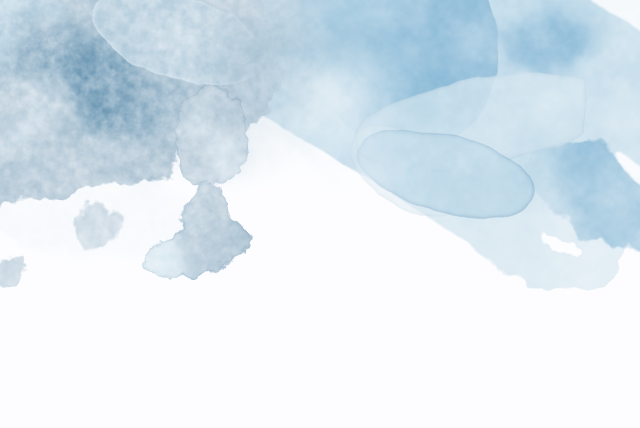
Reproduce this background procedurally as a WebGL 2 fragment shader.

```glsl
#version 300 es
precision highp float;
// Watercolour washes hanging from the top of a white sheet: grey-blue with
// ragged edges on the left, clear blue overlapping glazes on the right.
// Noise-warped ellipses and half planes are layered, then paper grain is added.
#define EDGE_ROUGH 0.055
#define EDGE_WAVE 0.022
#define RIM_WIDTH 0.0035
#define GRAIN 0.55
#define PAPER vec3(0.993, 0.994, 1.0)
#define MIST vec3(0.87, 0.922, 0.952)
#define SKY vec3(0.785, 0.875, 0.925)
#define BLUE vec3(0.58, 0.75, 0.855)
#define GREY vec3(0.74, 0.81, 0.86)
#define SLATE vec3(0.48, 0.635, 0.735)

uniform vec2 u_resolution;
out vec4 fragColor;

float hash(vec2 p) {
  p = fract(p * vec2(0.1031, 0.1137));
  p += dot(p, p.yx + 33.33);
  return fract((p.x + p.y) * p.x * 17.0);
}

float noise(vec2 p) {
  vec2 i = floor(p), f = fract(p);
  f = f * f * (3.0 - 2.0 * f);
  return mix(mix(hash(i), hash(i + vec2(1, 0)), f.x),
             mix(hash(i + vec2(0, 1)), hash(i + 1.0), f.x), f.y);
}

float fbm(vec2 p) {
  float sum = 0.0, amp = 0.5;
  for (int i = 0; i < 5; i++) {
    sum += amp * noise(p);
    p = mat2(1.6, 1.2, -1.2, 1.6) * p + 7.3;
    amp *= 0.5;
  }
  return sum;
}

vec2 warp(vec2 p, float scale) {
  return vec2(fbm(p * scale + 11.0), fbm(p * scale + 47.0)) - 0.48;
}

// Coordinates in which a tilted ellipse is the unit circle
vec2 local(vec2 p, vec2 centre, vec2 radii, float angle) {
  vec2 axis = vec2(cos(angle), sin(angle)), v = p - centre;
  return vec2(dot(v, axis), dot(v, vec2(-axis.y, axis.x))) / radii;
}

// Approximate signed distance to a tilted ellipse
float blob(vec2 p, vec2 centre, vec2 radii, float angle) {
  vec2 q = local(p, centre, radii, angle);
  return dot(q, q) < 1e-6 ? -min(radii.x, radii.y)
       : length(q) * (length(q) - 1.0) / length(q / radii);
}

// Soft stain, strongest at its centre
float stain(vec2 p, vec2 centre, vec2 radii, float angle) {
  vec2 q = local(p, centre, radii, angle);
  return exp(-dot(q, q));
}

float smoothUnion(float a, float b, float k) {
  float h = max(k - abs(a - b), 0.0) / k;
  return min(a, b) - h * h * k * 0.25;
}

// Lay a glaze with a soft border and a thin dried rim
void glaze(inout vec3 col, float d, vec3 tint, float alpha, float blur, float rim) {
  float inside = 1.0 - smoothstep(-blur, blur, d);
  col = mix(col, tint, alpha * inside);
  col *= 1.0 - rim * vec3(1.0, 0.7, 0.5) * inside * exp(-abs(d) / RIM_WIDTH);
}

void main() {
  // Height is one; y is measured down from the top
  vec2 p = gl_FragCoord.xy / u_resolution.y;
  p.y = 1.0 - p.y;
  float px = 1.0 / u_resolution.y;
  vec2 ragged = p + EDGE_ROUGH * warp(p, 20.0) + 0.012 * warp(p, 75.0);
  vec2 wavy = p + EDGE_WAVE * warp(p, 9.0);
  vec2 cloudy = p + 0.2 * warp(p, 8.0);
  float cloud = fbm(p * 9.0 + 3.0) - 0.48, speck = fbm(p * 65.0) - 0.48;
  vec3 col = PAPER;

  // Faint mist under the washes
  glaze(col, blob(ragged, vec2(0.2, 0.49), vec2(0.25, 0.11), 0.1), MIST, 0.16, 0.015, 0.0);
  col = mix(col, MIST, 0.3 * stain(cloudy, vec2(0.68, 0.33), vec2(0.12, 0.04), 0.5));

  // Blue band with a diagonal lower edge
  vec2 fringe = mix(wavy, cloudy, 0.6 * smoothstep(1.0, 1.25, p.x));
  float band = max((fringe.y - 0.285 - 0.62 * (fringe.x - 0.64)) * 0.85,
                   fringe.y - 0.66 + 0.9 * max(fringe.x - 1.38, 0.0));
  glaze(col, band, mix(MIST, SKY, smoothstep(0.58, 0.35, cloudy.y)), 0.9, 0.004, 0.02);
  col = mix(col, BLUE, 0.45 * stain(cloudy, vec2(0.8, 0.03), vec2(0.15, 0.1), 0.3));
  col = mix(col, MIST, 0.7 * stain(cloudy, vec2(0.78, 0.24), vec2(0.13, 0.08), 0.3));

  // Deep blue pools and the pale right side
  float fade = smoothstep(0.78, 1.02, cloudy.x);
  glaze(col, blob(wavy, vec2(0.95, 0.11), vec2(0.215, 0.25), -0.1), BLUE, 0.85 * fade, px, 0.06 * fade);
  col = mix(col, BLUE, 0.9 * stain(cloudy, vec2(1.29, 0.10), vec2(0.17, 0.07), 0.35));
  col = mix(col, MIST, 0.8 * stain(cloudy, vec2(1.44, 0.23), vec2(0.09, 0.13), 0.0));
  glaze(col, blob(fringe, vec2(1.42, 0.46), vec2(0.18, 0.10), 0.5), BLUE,
        0.75 * smoothstep(1.24, 1.42, cloudy.x), 0.005, 0.03);

  // Pale overlapping leaves with crisp rims
  float leaf = max(blob(wavy, vec2(1.12, 0.285), vec2(0.3, 0.105), -0.17), wavy.x - 1.365);
  glaze(col, leaf, mix(SKY, MIST, 0.4), 0.85, px, 0.07);
  glaze(col, blob(wavy, vec2(0.95, 0.40), vec2(0.15, 0.085), 0.55), MIST, 0.5, px, 0.05);
  fade = smoothstep(0.8, 1.02, p.x);
  glaze(col, blob(wavy, vec2(1.04, 0.405), vec2(0.215, 0.092), 0.25), mix(SKY, BLUE, 0.1),
        0.3 + 0.5 * fade, px, 0.05 + 0.12 * fade);

  // Bare paper: corner wedge, right sliver and lower gap
  glaze(col, wavy.y - 0.6 * (wavy.x - 1.38), PAPER, 0.85, 0.006, 0.0);
  glaze(col, blob(wavy, vec2(1.48, 0.40), vec2(0.06, 0.014), 0.75), PAPER, 0.9, 0.004, 0.0);
  glaze(col, blob(ragged, vec2(1.305, 0.57), vec2(0.045, 0.022), 0.5), PAPER, 0.95, 0.003, 0.0);

  // Grey wash on the left, melting into the blue, with a ragged lobe
  float body = smoothUnion(max(ragged.y - 0.475 + 0.15 * ragged.x, ragged.x - 0.4),
                           blob(ragged, vec2(0.49, 0.15), vec2(0.17, 0.19), 0.0), 0.06);
  glaze(col, body, GREY, 0.95 * smoothstep(0.72, 0.56, cloudy.x), 0.004, 0.04);
  col = mix(col, GREY, 0.6 * stain(cloudy, vec2(0.66, 0.09), vec2(0.12, 0.13), 0.0));
  col = mix(col, SLATE, 0.8 * stain(cloudy, vec2(0.24, 0.19), vec2(0.23, 0.10), 0.25));
  col = mix(col, SKY, 0.8 * stain(cloudy, vec2(0.0, 0.03), vec2(0.09, 0.12), 0.4));
  col = mix(col, MIST, 0.5 * stain(cloudy, vec2(0.03, 0.31), vec2(0.10, 0.04), -0.7));
  glaze(col, blob(ragged, vec2(0.49, 0.32), vec2(0.088, 0.115), 0.15), GREY, 0.85, 0.003, 0.2);
  col = mix(col, MIST, 0.6 * stain(cloudy, vec2(0.49, 0.31), vec2(0.05, 0.08), 0.1));

  // Light bloom cutting into the slate, with a pale tidemark
  float bloom = blob(mix(wavy, ragged, 0.4), vec2(0.42, 0.09), vec2(0.21, 0.095), 0.3);
  fade = smoothstep(0.68, 0.42, p.x);
  glaze(col, bloom, mix(GREY, SKY, 0.5), 0.85 * fade, px, -0.12 * fade);

  // Hanging drop and loose blots
  float drop = smoothUnion(blob(ragged, vec2(0.465, 0.58), vec2(0.125, 0.06), -0.3),
                           blob(ragged, vec2(0.485, 0.51), vec2(0.053, 0.085), 0.0), 0.04);
  glaze(col, drop, mix(GREY, MIST, smoothstep(0.46, 0.34, cloudy.x)), 0.95, 0.003, 0.2);
  glaze(col, blob(ragged, vec2(0.235, 0.53), vec2(0.052, 0.055), 0.0), GREY, 0.6, 0.006, 0.05);
  glaze(col, blob(ragged, vec2(0.027, 0.635), vec2(0.024, 0.046), 0.3), GREY, 0.6, 0.004, 0.06);

  // Pigment clouds and grain, only where there is paint
  float grain = cloud * 1.3 + speck * mix(0.35, 1.3, smoothstep(0.85, 0.4, p.x));
  col += (PAPER - col) * grain * GRAIN;
  fragColor = vec4(clamp(col, 0.0, 1.0), 1.0);
}
```
